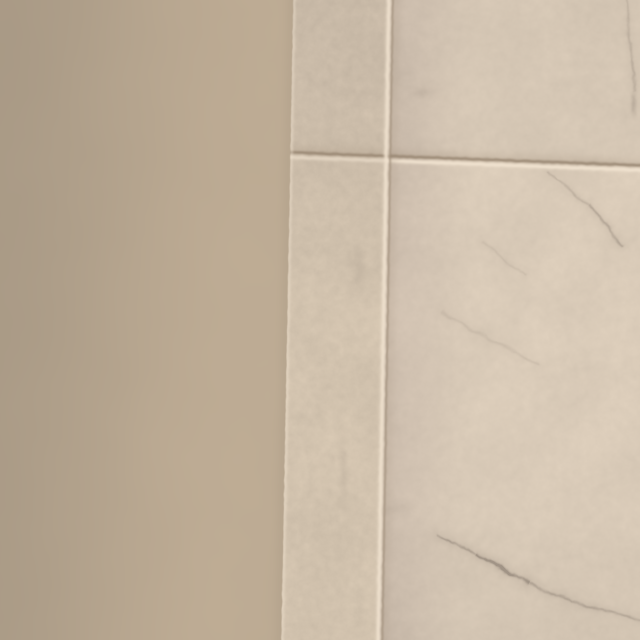
Write a WebGL 1 fragment shader that draws this texture.

```glsl
precision highp float;
// A smooth, softly lit plaster wall meets pale stone tiles at a slanted edge.
// Bevelled joints are signed line distances; the stone's grain, clouds and
// wandering veins come from layered gradient noise.

uniform vec2 u_resolution;

const vec3 WALL_DARK = vec3(0.665, 0.605, 0.525);
const vec3 WALL_LIGHT = vec3(0.742, 0.672, 0.580);
const vec3 STRIP_TOP = vec3(0.785, 0.727, 0.655);
const vec3 STRIP_LOW = vec3(0.822, 0.762, 0.682);
const vec3 TILE_EDGE = vec3(0.808, 0.748, 0.685);
const vec3 TILE_BODY = vec3(0.853, 0.795, 0.722);
const vec3 BEVEL_LIGHT = vec3(0.945, 0.890, 0.815);
const vec3 JOINT_DARK = vec3(0.590, 0.520, 0.440);
const vec3 VEIN_COLOR = vec3(0.580, 0.530, 0.480);
const float EDGE_BASE = 0.4395;   // wall edge at the bottom
const float EDGE_SLOPE = 0.0185;
const float JOINT_BASE = 0.5915;  // upright joint at the bottom
const float JOINT_SLOPE = 0.0165;
const float SEAM_BASE = 0.7765;   // level joint at the left
const float SEAM_SLOPE = -0.0370;
const float GRAIN = 0.036;
const float CLOUDS = 0.060;

vec2 gradientAt(vec2 cell) {
  vec3 p = fract(vec3(cell.xyx) * vec3(0.1031, 0.1030, 0.0973));
  p += dot(p, p.yzx + 33.33);
  return fract((p.xx + p.yz) * p.zy) * 2.0 - 1.0;
}

float gradientNoise(vec2 p) {
  vec2 i = floor(p), f = fract(p);
  vec2 w = f * f * f * (f * (f * 6.0 - 15.0) + 10.0);
  float a = dot(gradientAt(i), f);
  float b = dot(gradientAt(i + vec2(1.0, 0.0)), f - vec2(1.0, 0.0));
  float c = dot(gradientAt(i + vec2(0.0, 1.0)), f - vec2(0.0, 1.0));
  float d = dot(gradientAt(i + 1.0), f - 1.0);
  return mix(mix(a, b, w.x), mix(c, d, w.x), w.y);
}

float fbm(vec2 p) {
  float sum = 0.0, amp = 0.5;
  for (int i = 0; i < 4; i++) {
    sum += amp * gradientNoise(p);
    p = mat2(1.6, 1.2, -1.2, 1.6) * p + 7.3;
    amp *= 0.55;
  }
  return sum;
}

// Soft bell around zero
float bell(float d, float width) {
  return exp(-d * d / (width * width));
}

// A thin vein with a faint halo along a segment
float vein(vec2 p, vec2 a, vec2 b, float width) {
  vec2 ab = b - a;
  float t = clamp(dot(p - a, ab) / dot(ab, ab), 0.0, 1.0);
  float d = length(p - a - ab * t);
  return bell(d, width) + 0.25 * bell(d, width * 4.0);
}

float smudge(vec2 p, vec2 center, vec2 size) {
  vec2 q = (p - center) / size;
  return exp(-dot(q, q));
}

float allVeins(vec2 uv) {
  vec2 p = uv + 0.012 * vec2(fbm(uv * 22.0), fbm(uv * 22.0 + 40.0));
  float low = vein(p, vec2(0.685, 0.165), vec2(0.745, 0.133), 0.0022) * 0.5;
  low = max(low, vein(p, vec2(0.745, 0.133), vec2(0.825, 0.090), 0.0026) * 0.8);
  low = max(low, vein(p, vec2(0.825, 0.090), vec2(0.895, 0.060), 0.0024) * 0.45);
  low = max(low, vein(p, vec2(0.895, 0.060), vec2(1.02, 0.026), 0.0025) * 0.4);
  float high = vein(p, vec2(0.855, 0.732), vec2(0.922, 0.677), 0.0020) * 0.28;
  high = max(high, vein(p, vec2(0.922, 0.677), vec2(0.972, 0.618), 0.0023) * 0.42);
  high += vein(p, vec2(0.978, 1.01), vec2(0.992, 0.86), 0.0025) * 0.28;
  high += smudge(p, vec2(0.992, 0.838), vec2(0.004, 0.016)) * 0.5;
  float faint = vein(p, vec2(0.69, 0.51), vec2(0.84, 0.43), 0.0028) * 0.17;
  faint += vein(p, vec2(0.755, 0.622), vec2(0.82, 0.570), 0.0024) * 0.15;
  faint += smudge(p, vec2(0.661, 0.857), vec2(0.013, 0.007)) * 0.28;
  faint += smudge(p, vec2(0.560, 0.578), vec2(0.009, 0.032)) * 0.20;
  faint += smudge(p, vec2(0.538, 0.265), vec2(0.006, 0.045)) * 0.17;
  faint += smudge(p, vec2(0.620, 0.205), vec2(0.020, 0.010)) * 0.14;
  return (low + high + faint) * (0.85 + 0.8 * fbm(uv * 45.0));
}

void main() {
  vec2 uv = gl_FragCoord.xy / u_resolution;
  float aa = 1.0 / u_resolution.y;
  float rough = 0.0012 * gradientNoise(uv * 90.0);
  float edge = uv.x - EDGE_BASE - EDGE_SLOPE * uv.y + rough;
  float joint = uv.x - JOINT_BASE - JOINT_SLOPE * uv.y + rough;
  float seam = uv.y - SEAM_BASE - SEAM_SLOPE * uv.x + rough;
  float above = smoothstep(-0.004, 0.004, seam);
  float onTile = smoothstep(-0.002, 0.002, joint);

  // Wall shading
  vec3 wall = mix(WALL_DARK, WALL_LIGHT, smoothstep(-0.08, 0.36, uv.x - 0.06 * uv.y));
  wall *= 1.0 + 0.020 * fbm(uv * 5.0) - 0.035 * bell(edge, 0.012);

  // Stone body, grain and veins
  vec3 strip = mix(STRIP_LOW, STRIP_TOP, smoothstep(0.45, 0.95, uv.y));
  vec3 tile = mix(TILE_EDGE, TILE_BODY, smoothstep(0.0, 0.15, joint));
  tile *= 1.0 - 0.020 * above - 0.035 * smoothstep(0.25, 0.0, uv.y);
  vec3 stone = mix(strip, tile, onTile);
  stone *= 1.0 + CLOUDS * fbm(uv * 9.0) + GRAIN * mix(1.8, 1.1, onTile) * fbm(uv * 65.0);
  stone = mix(stone, VEIN_COLOR, clamp(allVeins(uv), 0.0, 0.8));

  // Level joint: shade above, lit bevel below
  stone = mix(stone, JOINT_DARK, 0.70 * bell(seam - 0.002, 0.0032) + 0.14 * bell(seam - 0.007, 0.008));
  stone = mix(stone, BEVEL_LIGHT, mix(0.55, 0.85, onTile) * bell(seam + 0.0055, 0.0036));

  // Upright joint: lit bevel on the left, shade on the right
  stone = mix(stone, JOINT_DARK, 0.50 * bell(joint - 0.0055, 0.0026) + 0.12 * bell(joint - 0.010, 0.009));
  stone = mix(stone, BEVEL_LIGHT, 0.82 * bell(joint + 0.0005, 0.0042));
  stone = mix(stone, BEVEL_LIGHT, 0.35 * bell(edge - 0.002, 0.003));

  gl_FragColor = vec4(mix(wall, stone, smoothstep(-aa, aa, edge)), 1.0);
}
```
